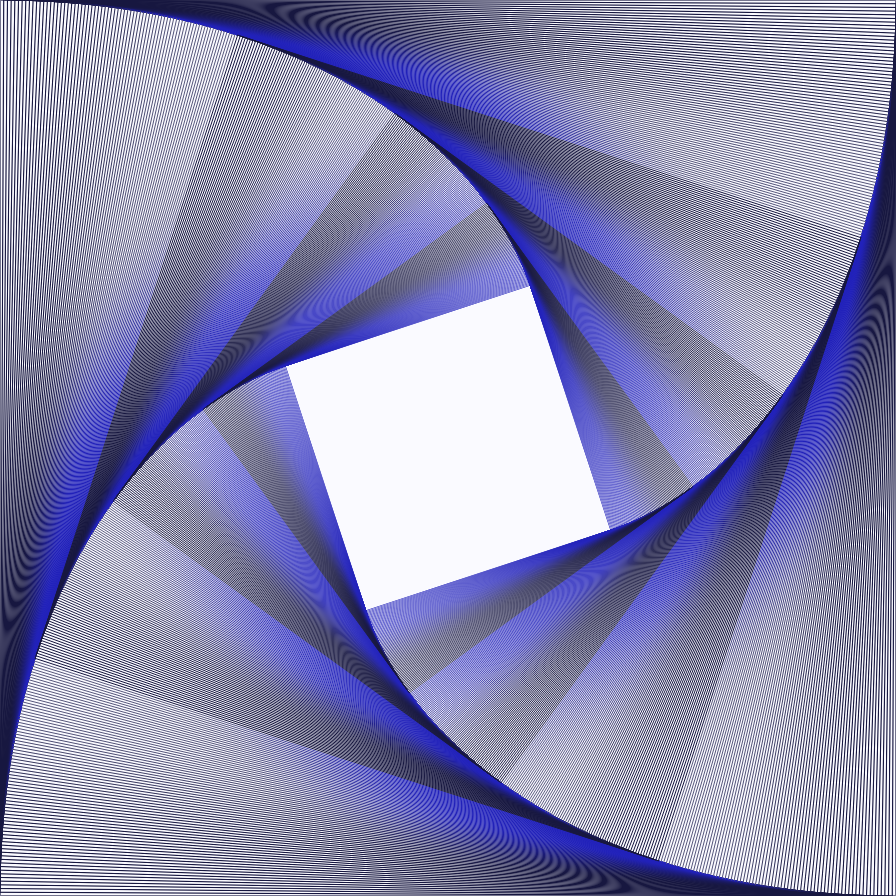
A Shadertoy shader for this background:

```glsl
// A whirl of nested square outlines: each one is turned slightly and shrunk
// so that its corners rest on the sides of the one before. The ink runs from
// navy to blue in four equal bands, paling where the lines spread apart.

#define SQUARES 300
#define BANDS 4.0
#define TOTAL_TURN 1.2566371
#define LINE_SHARE 0.31
#define WIDTH_POWER 0.58
#define EDGE_SOFTNESS 0.9
#define PAPER vec3(0.98, 0.98, 1.0)
#define NAVY vec3(0.09, 0.09, 0.25)
#define BLUE vec3(0.13, 0.13, 0.73)
#define SLATE vec3(0.36, 0.36, 0.50)

// Signed distance to an axis-aligned square of the given half side.
float squareDistance(vec2 p, float halfSide) {
    vec2 d = abs(p) - halfSide;
    return length(max(d, 0.0)) + min(max(d.x, d.y), 0.0);
}

// Distance along a side, measured from its counterclockwise corner.
float alongSide(vec2 p, float halfSide) {
    float t = abs(p.x) > abs(p.y) ? sign(p.x) * p.y : -sign(p.y) * p.x;
    return halfSide - t;
}

// Ink for a position in the band (0 to 1) and along the side.
vec3 inkColor(float phase, float along) {
    vec3 lateInk = mix(BLUE, SLATE, smoothstep(0.28, 0.56, along));
    return mix(NAVY, lateInk, smoothstep(0.2, 0.75, phase));
}

void mainImage(out vec4 fragColor, in vec2 fragCoord) {
    float canvas = min(iResolution.x, iResolution.y);
    float soft = EDGE_SOFTNESS / canvas;
    vec2 p = (fragCoord - 0.5 * iResolution.xy) / canvas;

    // One step of the whirl: turn, then shrink to stay inscribed
    float stepAngle = TOTAL_TURN / float(SQUARES);
    float c = cos(stepAngle);
    float s = sin(stepAngle);
    mat2 turn = mat2(c, s, -s, c);
    float shrink = 1.0 / (c + s);

    // Paint the outlines from the outside in, thinner as they shrink
    vec3 color = PAPER;
    float halfSide = 0.5;
    for (int i = 0; i < SQUARES; i++) {
        float width = LINE_SHARE * stepAngle * pow(2.0 * halfSide, WIDTH_POWER);
        float d = abs(squareDistance(p, halfSide));
        float cover = 0.5 + (0.5 * width - d) / soft;
        cover = clamp(min(cover, width / soft), 0.0, 1.0);
        if (cover > 0.0) {
            float phase = fract(float(i) * BANDS / float(SQUARES));
            color = mix(color, inkColor(phase, alongSide(p, halfSide)), cover);
        }
        p = turn * p;
        halfSide *= shrink;
    }
    fragColor = vec4(color, 1.0);
}
```
